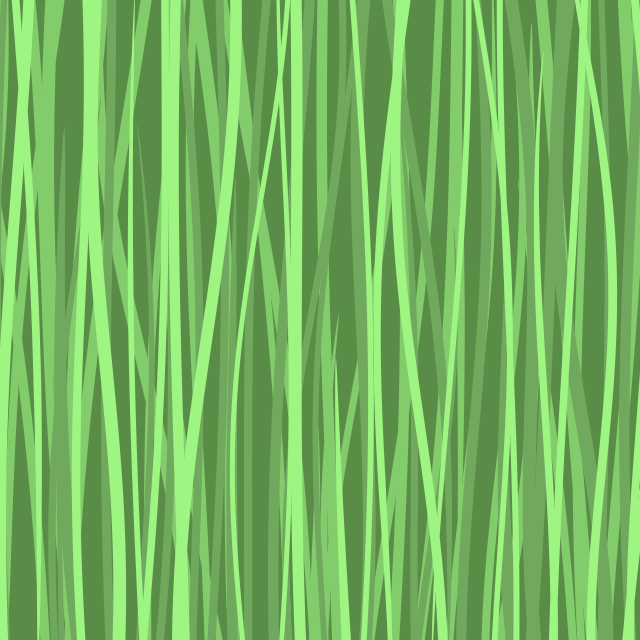
Reproduce this pattern procedurally as a WebGL 1 fragment shader.

```glsl
precision highp float;
// Tall flat-coloured grass: three layers of slender, gently curving blades.

uniform vec2 u_resolution;

#define MAX_BLADES 40
#define BACK_COUNT 31.0
#define MIDDLE_COUNT 27.0
#define FRONT_COUNT 24.0
#define BACK_LEAN 0.13
#define MIDDLE_LEAN 0.08
#define FRONT_LEAN 0.06
#define BEND 0.032
#define TAPER 0.45
#define NEAREST_TIP 0.3
#define FARTHEST_TIP 3.0
#define MARGIN 0.05

const vec3 SHADE_GREEN = vec3(0.35, 0.55, 0.28);
const vec3 DULL_GREEN = vec3(0.44, 0.66, 0.37);
const vec3 LEAF_GREEN = vec3(0.51, 0.80, 0.42);
const vec3 BRIGHT_GREEN = vec3(0.62, 0.96, 0.51);

// Four random values in 0..1 from two numbers.
vec4 hash4(vec2 seed) {
    vec4 p = fract(seed.xyxy * vec4(0.1031, 0.1030, 0.0973, 0.1099));
    p += dot(p, p.wzxy + 33.33);
    return fract((p.xxyz + p.yzzw) * p.zywx);
}

// Coverage of one blade: a curved centre line, narrowing to a point.
float blade(vec2 uv, float root, float lean, vec2 widths, vec2 seed, float pixel) {
    vec4 shape = hash4(seed + 17.3);
    vec4 curve = hash4(seed + 71.9);

    float bend = BEND * mix(0.3, 1.0, curve.x);
    float frequency = mix(2.2, 4.8, curve.y);
    float angle = frequency * uv.y + 6.2832 * curve.z;
    float tilt = lean * (2.0 * curve.w - 1.0);
    float centre = root + tilt * (uv.y - 0.5) + bend * sin(angle);
    float slope = tilt + bend * frequency * cos(angle);
    float dist = abs(uv.x - centre) * inversesqrt(1.0 + slope * slope);

    // Most tips point up, a few hang down; many lie beyond the canvas.
    float along = shape.x < 0.25 ? 1.0 - uv.y : uv.y;
    float toTip = mix(NEAREST_TIP, FARTHEST_TIP, shape.y) - along;
    float taper = pow(clamp(toTip / TAPER, 0.0, 1.0), 0.6);
    float halfWidth = 0.5 * mix(widths.x, widths.y, shape.z) * taper;

    float limit = min(1.0, 2.0 * halfWidth / pixel);
    return clamp((halfWidth - dist) / pixel + 0.5, 0.0, limit);
}

// Union of all blades in a layer, with jittered spacing across the canvas.
float bladeLayer(vec2 uv, float count, float lean, vec2 widths, float layer, float pixel) {
    float cover = 0.0;
    for (int i = 0; i < MAX_BLADES; i++) {
        float index = float(i);
        if (index >= count) break;
        vec2 seed = vec2(index * 3.7 + 1.0, layer * 41.3);
        float place = (index + hash4(seed).x) / count;
        float root = mix(-MARGIN, 1.0 + MARGIN, place);
        cover = max(cover, blade(uv, root, lean, widths, seed, pixel));
    }
    return cover;
}

void main() {
    vec2 uv = gl_FragCoord.xy / u_resolution;
    float pixel = 1.0 / min(u_resolution.x, u_resolution.y);

    // Paint from the deepest layer to the nearest.
    float back = bladeLayer(uv, BACK_COUNT, BACK_LEAN, vec2(0.009, 0.022), 1.0, pixel);
    float middle = bladeLayer(uv, MIDDLE_COUNT, MIDDLE_LEAN, vec2(0.009, 0.022), 2.0, pixel);
    float front = bladeLayer(uv, FRONT_COUNT, FRONT_LEAN, vec2(0.007, 0.020), 3.0, pixel);

    vec3 color = mix(SHADE_GREEN, LEAF_GREEN, back);
    color = mix(color, DULL_GREEN, middle);
    color = mix(color, BRIGHT_GREEN, front);
    gl_FragColor = vec4(color, 1.0);
}
```
